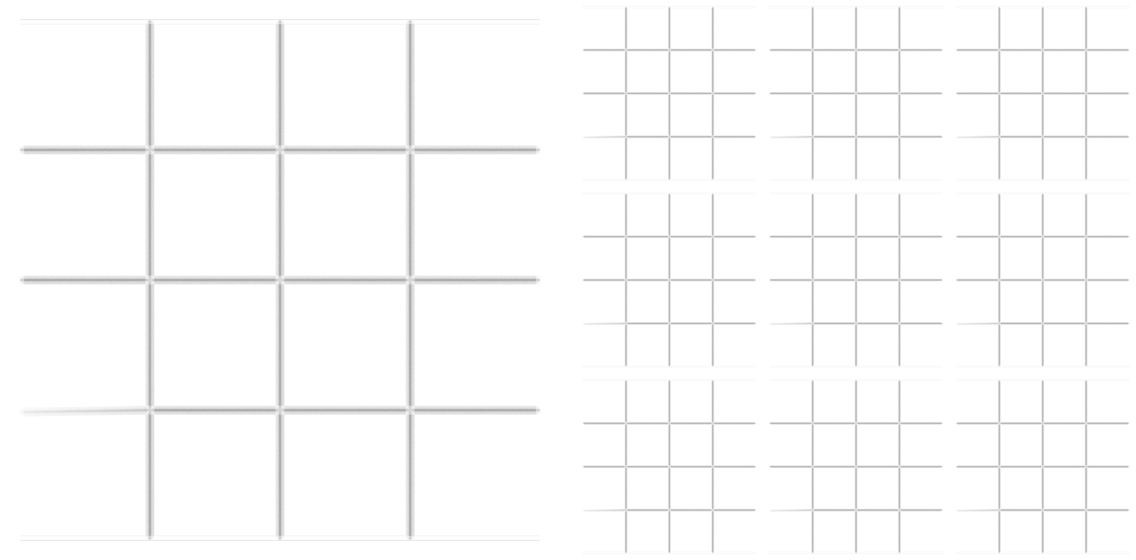
Left: one tile. Right: repeated 3 by 3.
Write a Shadertoy shader that draws this pattern.

```glsl
// A four by four sheet of white tiles parted by soft grey bevelled seams.
// Each seam is a shaded distance profile that pales into a mitre at crossings;
// a white margin, hairline rails and one worn seam finish the sheet.

const float TILES      = 4.0;     // repeats across and down
const float MARGIN     = 0.0352;  // white border round the sheet
const float CELL       = (1.0 - 2.0 * MARGIN) / TILES;
const float HALF_SEAM  = 0.0079;  // half the width of a seam
const float BODY_DARK  = 0.10;    // darkness of the outer bevel
const float SHADE_DARK = 0.08;    // broad shading around the core
const float CORE_DARK  = 0.17;    // narrow dark core
const vec2  LEAN       = vec2(0.022, -0.018); // one side darker than the other
const float NODE_FADE  = 0.55;    // strength of a seam inside a crossing
const float MITRE_FADE = 0.22;    // strength off the mitre
const float RAIL_HALF  = 0.0006;  // half the width of a hairline rail
const float GRAIN      = 0.022;
const float GRAIN_GRID = 512.0;
const float WORN_ROW   = 1.0;     // seam row whose first length is worn
const float WORN_TILT  = 0.0035;

float hash(vec2 p) {
    vec3 q = fract(vec3(p.xyx) * 0.1031);
    q += dot(q, q.yzx + 33.33);
    return fract((q.x + q.y) * q.z);
}

// Soft coverage of a band around zero
float band(float d, float halfWidth, float aa) {
    return 1.0 - smoothstep(halfWidth - aa, halfWidth + aa, abs(d));
}

// Darkness across one seam
float seamProfile(float across, float lean, float aa) {
    float t = across / HALF_SEAM;
    float dark = BODY_DARK + lean * t
               + SHADE_DARK * exp(-4.0 * t * t)
               + CORE_DARK * exp(-14.0 * t * t);
    return dark * band(across, HALF_SEAM, aa);
}

// Seam strength: full between crossings, a pale wedge within them
float mitre(float across, float along, float aa) {
    float wedge = smoothstep(-0.0012, 0.0012, abs(along) - abs(across));
    float inNode = band(along, HALF_SEAM, aa);
    return mix(1.0, mix(MITRE_FADE, NODE_FADE, wedge), inNode);
}

void mainImage(out vec4 fragColor, in vec2 fragCoord) {
    vec2 uv = fragCoord / iResolution.xy;
    float aa = 0.75 / min(iResolution.x, iResolution.y);

    // Nearest grid line and the signed offset from it
    vec2 grid = (uv - MARGIN) / CELL;
    vec2 line = floor(grid + 0.5);
    vec2 offset = (grid - line) * CELL;

    // Seams run only between tiles and stop at the sheet edge
    vec2 inner = step(0.5, line) * step(line, vec2(TILES - 0.5));
    vec2 sheet = smoothstep(-aa, aa, 0.5 - MARGIN - abs(uv - 0.5));

    // Worn length: paler and slightly slanted
    float wornLength = 1.0 - HALF_SEAM / CELL;
    float worn = float(line.y == WORN_ROW) * step(grid.x, wornLength);
    float run = clamp(grid.x, 0.0, 1.0);
    float slant = worn * WORN_TILT * (1.0 - run);
    float wear = mix(1.0, mix(0.25, 0.65, run), worn);

    float upright = seamProfile(offset.x, LEAN.x, aa)
                  * mitre(offset.x, offset.y, aa) * inner.x * sheet.y;
    float level = seamProfile(offset.y + slant, LEAN.y, aa)
                * mitre(offset.y, offset.x, aa) * inner.y * sheet.x * wear;
    float dark = max(upright, level);

    // Fine grain, only where there is shading
    float grain = hash(mod(floor(uv * GRAIN_GRID), GRAIN_GRID)) - 0.5;
    dark += grain * GRAIN * smoothstep(0.0, 0.1, dark);

    // Paired hairline rails along the top and bottom of the sheet
    float inset = 0.5 - MARGIN - abs(uv.y - 0.5);
    float rails = 0.13 * band(inset, RAIL_HALF, aa)
                + 0.07 * band(inset - HALF_SEAM, RAIL_HALF, aa);
    dark = max(dark, rails * sheet.x);

    fragColor = vec4(vec3(1.0 - dark), 1.0);
}
```
